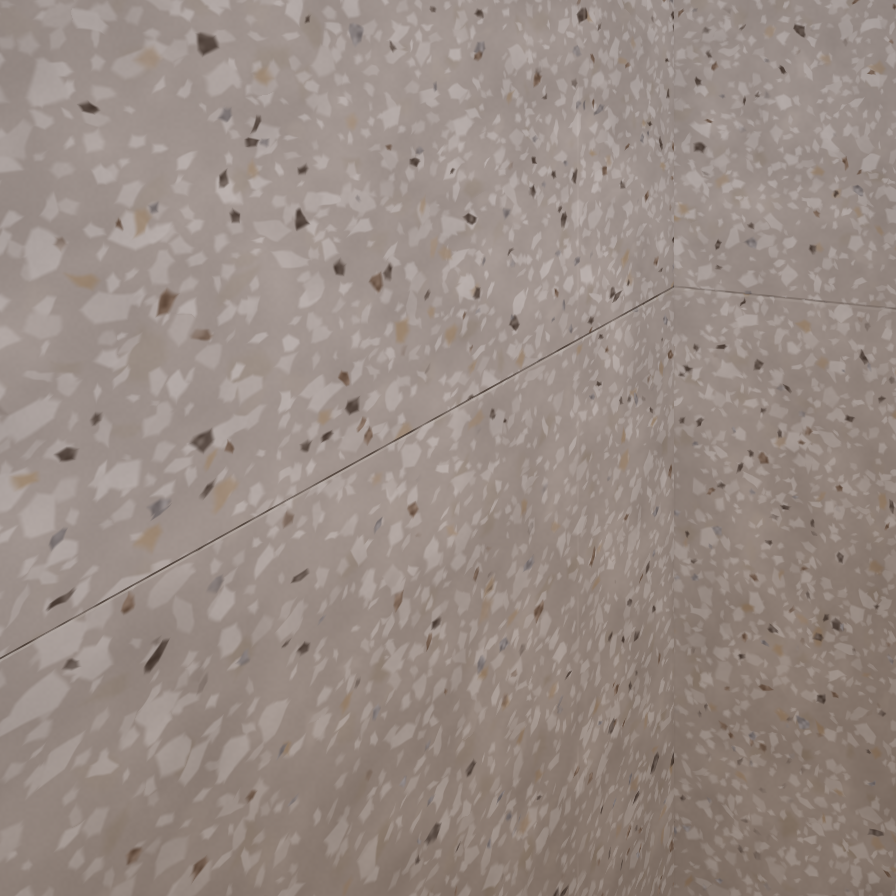
Write a Shadertoy shader that draws this texture.

```glsl
vec3 hash3(vec3 p) {
    p = fract(p * vec3(0.1031, 0.1030, 0.0973));
    p += dot(p, p.yxz + 33.33);
    return fract((p.xxy + p.yxx) * p.zyx);
}

float noise(vec2 p) {
    vec2 cell = floor(p), f = fract(p);
    f = f * f * (3.0 - 2.0 * f);
    float a = hash3(vec3(cell, 7.0)).x;
    float b = hash3(vec3(cell + vec2(1, 0), 7.0)).x;
    float c = hash3(vec3(cell + vec2(0, 1), 7.0)).x;
    float d = hash3(vec3(cell + vec2(1, 1), 7.0)).x;
    return mix(mix(a, b, f.x), mix(c, d, f.x), f.y);
}

// Irregular stone fragments: x = coverage, y = random tint
vec2 chips(vec2 wall, float scale, float density, float soft, float seed) {
    vec2 g = wall * scale;
    g += 0.16 * (vec2(noise(g * 2.5 + seed), noise(g * 2.5 + seed + 50.0)) - 0.5);
    vec2 result = vec2(0.0);
    for (int j = -1; j <= 1; j++)
    for (int i = -1; i <= 1; i++) {
        vec2 cell = floor(g) + vec2(i, j);
        vec3 place = hash3(vec3(cell, seed));
        if (place.z > density) continue;
        vec3 form = hash3(vec3(cell, seed + 17.0));
        vec2 q = g - cell - 0.5 - 0.7 * (place.xy - 0.5);
        float turn = 6.2832 * form.z;
        q = mat2(cos(turn), -sin(turn), sin(turn), cos(turn)) * q;
        q.y *= mix(1.0, 2.1, form.y);
        float radius = mix(0.2, 0.42, form.x);
        float d = -1.0;
        for (int k = 0; k < 5; k++) {
            vec3 side = hash3(vec3(cell, seed + 31.0 + float(k)));
            float a = 1.2566 * (float(k) + 0.7 * side.x);
            d = max(d, dot(q, vec2(cos(a), sin(a))) - radius * mix(0.6, 1.0, side.y));
        }
        // Rounds off the sharpest tips
        d = max(d, length(q) - 1.15 * radius);
        float cover = smoothstep(soft * scale, -soft * scale, d);
        if (cover > result.x) result = vec2(cover, fract(place.x * 7.3 + form.y));
    }
    return result;
}

void mainImage(out vec4 fragColor, in vec2 fragCoord) {
    vec2 p = fragCoord / iResolution.xy;

    // Two walls in perspective, meeting at a vertical corner
    float corner = 0.752;
    bool leftWall = p.x < corner;
    float nearness = leftWall ? 1.0 - 0.8 * p.x : 0.398 + 0.145 * (p.x - corner);
    vec2 wall = vec2(leftWall ? 0.8 * p.x / nearness : 5.0 + (p.x - corner) / 0.41,
                     (p.y - 0.955) / nearness);
    float seam = (wall.y + 0.69) * nearness;
    float panel = seam > 0.0 ? 3.0 : 60.0;
    float soft = (0.0018 + 0.0018 * (1.0 - p.x)) / nearness;

    // Cement, cool and light above, warm and dim below
    float light = smoothstep(-0.4, 0.5, p.y - 0.5 * p.x);
    vec3 cement = mix(vec3(0.528, 0.464, 0.422), vec3(0.612, 0.566, 0.546), light);
    cement += 0.05 * (noise(wall * 9.0 + 40.0) - 0.5);
    cement += 0.025 * (noise(wall * 30.0 + 90.0) - 0.5);
    vec3 color = cement;

    // Faint tan stones, then pale marble in three sizes
    vec2 c = chips(wall, 12.0, 0.5, soft * 2.5, panel + 100.0);
    color = mix(color, cement + mix(vec3(-0.035, -0.04, -0.06), vec3(0.03), c.y), 0.8 * c.x);
    for (int i = 0; i < 3; i++) {
        float size = float(2 - i);
        c = chips(wall + 0.37 * size, 13.5 * pow(1.5, size), 0.62 - 0.04 * size, soft, panel + 200.0 + 60.0 * size);
        vec3 marble = cement + vec3(0.086, 0.096, 0.104) * mix(0.55, 1.12, c.y);
        color = mix(color, marble, 0.95 * c.x);
    }

    // Ochre stones
    c = chips(wall + 0.2, 19.0, 0.07, soft * 1.7, panel + 450.0);
    color = mix(color, cement * mix(vec3(0.98, 0.9, 0.76), vec3(1.02, 0.97, 0.89), c.y), 0.85 * c.x);

    // Dark brown and slate stones in loose clusters, with mottled faces
    float cluster = smoothstep(0.25, 0.6, noise(wall * 6.0 + 20.0));
    for (int i = 0; i < 2; i++) {
        float size = float(i);
        c = chips(wall + 0.61 * size, 21.0 + 11.0 * size, 0.06 + 0.02 * size, soft, panel + 530.0 + 60.0 * size);
        vec3 stone = c.y < 0.45 ? vec3(0.30, 0.245, 0.215)
                   : c.y < 0.72 ? vec3(0.41, 0.32, 0.26) : vec3(0.46, 0.43, 0.43);
        stone += 0.22 * (noise(wall * 110.0) - 0.4);
        color = mix(color, stone, 0.88 * c.x * mix(1.0, cluster, size));
    }

    // Horizontal seam: thin dark gap above a lit edge
    float wear = 0.45 + 0.55 * noise(vec2(p.x * 70.0, 3.0));
    float gap = smoothstep(0.0018, 0.0003, abs(seam));
    float lip = smoothstep(0.0022, 0.0004, abs(seam + 0.0026));
    color = mix(color, vec3(0.72, 0.69, 0.66), lip * wear * (leftWall ? 0.55 : 0.25));
    color = mix(color, vec3(0.27, 0.22, 0.19), gap * wear * (leftWall ? 0.9 : 0.4));

    // Faint vertical joints and the shaded corner
    float joint = smoothstep(0.002, 0.0005, abs(p.x - 0.645));
    color += 0.035 * joint * (noise(vec2(p.y * 40.0, 9.0)) - 0.2);
    color -= 0.01 * smoothstep(0.003, 0.0005, abs(p.x - corner));
    color *= 1.0 - 0.035 * smoothstep(0.1, 0.0, abs(p.x - corner));

    // Soft falloff toward the frame and fine grain
    vec2 edge = p - vec2(0.45, 0.55);
    color *= 1.03 - 0.18 * dot(edge, edge);
    color += 0.01 * (noise(p * 260.0) - 0.5);
    fragColor = vec4(color, 1.0);
}
```
